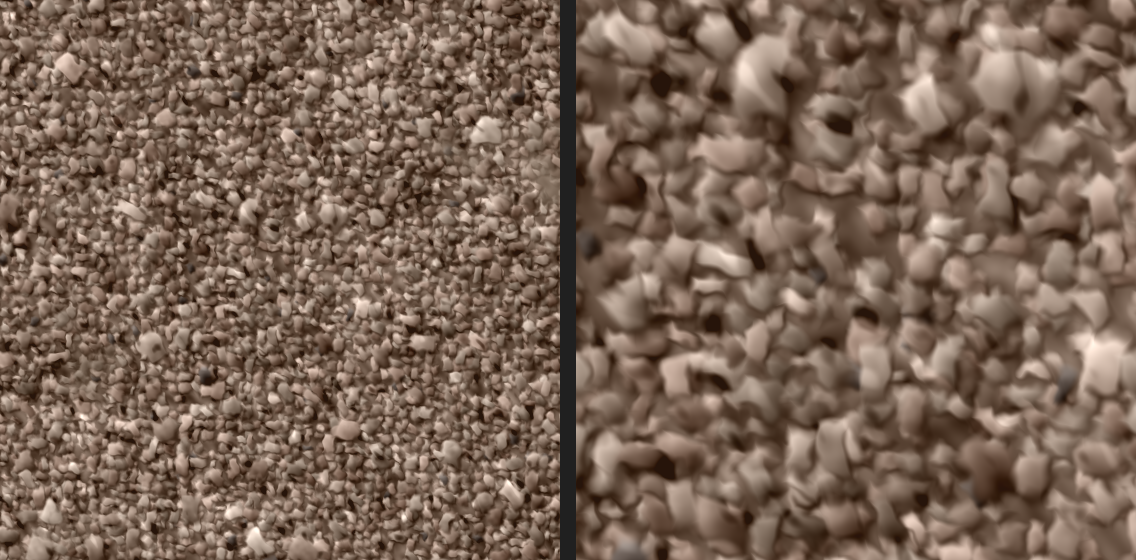
Left, the full canvas; right, a detail of the centre.
This texture is drawn by a WebGL 1 fragment shader. Its source:

```glsl
precision highp float;
// Coarse brown gravel lit from the upper left, with dusty patches of sand.
// Layers of jittered, ragged stones leaning one way are painted from fine to
// coarse with soft shadows; slanted gradient noise merges and roughens them.

uniform vec2 u_resolution;

const vec2 LIGHT = vec2(-0.6, 0.8);

vec2 hash(vec2 c) {
  vec3 q = fract(c.xyx * vec3(0.1031, 0.1030, 0.0973));
  q += dot(q, q.yzx + 33.33);
  return fract((q.xx + q.yz) * q.zy);
}

float cornerSlope(vec2 cell, vec2 corner, vec2 f) {
  return dot(hash(cell + corner + 57.0) * 2.0 - 1.0, f - corner);
}

float gradientNoise(vec2 p) {
  vec2 i = floor(p), f = fract(p);
  vec2 u = f * f * f * (f * (f * 6.0 - 15.0) + 10.0);
  float low = mix(cornerSlope(i, vec2(0.0), f), cornerSlope(i, vec2(1.0, 0.0), f), u.x);
  float high = mix(cornerSlope(i, vec2(0.0, 1.0), f), cornerSlope(i, vec2(1.0), f), u.x);
  return mix(low, high, u.y);
}

vec2 noisePair(vec2 p) {
  return vec2(gradientNoise(p), gradientNoise(p + 40.0));
}

// Earth colour of a given brightness
vec3 earth(float tone) {
  return vec3(tone, tone - 0.085, tone - 0.145);
}

// Signed distance to a rounded block
float blockDistance(vec2 p, vec2 axis, float stretch, float radius) {
  vec2 q = abs(vec2(dot(p, axis), dot(p, vec2(-axis.y, axis.x))));
  q *= vec2(1.0, stretch);
  return mix(length(q), max(q.x, q.y), 0.6) - radius;
}

// Paints one layer of scattered stones over the ground colour
vec3 paintStones(vec3 ground, vec2 uv, float scale, float density, float seed) {
  vec2 p = uv * scale + seed;
  p += 0.34 * noisePair(p * 1.3) + 0.15 * noisePair(p * 2.7 + 13.0);
  vec2 home = floor(p);
  float soft = 0.0042 * scale;
  for (int y = -1; y <= 1; y++) {
    for (int x = -1; x <= 1; x++) {
      vec2 cell = home + vec2(float(x), float(y));
      vec2 place = hash(cell), form = hash(cell + 131.0);
      vec2 look = hash(cell + 277.0), kind = hash(cell + 419.0);
      if (kind.x > density) continue;

      // Long axes lean down to the right
      vec2 local = p - cell - 0.2 - 0.6 * place;
      float angle = -0.95 + 2.0 * (form.x - 0.5);
      vec2 axis = vec2(cos(angle), sin(angle));
      float stretch = 1.15 + 0.8 * form.y;
      float radius = 0.36 + 0.20 * kind.y;
      float d = blockDistance(local, axis, stretch, radius);
      float dShade = blockDistance(local + LIGHT * 0.21, axis, stretch, radius);

      float shadow = 1.0 - smoothstep(-0.10 - soft, soft, dShade);
      ground = mix(ground, earth(0.18), 0.74 * shadow);

      // Lit side, and rare bluish dark stones
      float dark = step(look.x, 0.015);
      float tone = 0.60 + 0.26 * (look.x - 0.5) - 0.11 * dark;
      tone += 0.08 * smoothstep(0.88, 1.0, look.x);
      tone += 0.24 * dot(local, LIGHT) / radius;
      vec3 tint = mix(vec3(-0.012, 0.004, 0.006), vec3(0.014, -0.007, -0.008), look.y);
      tint = mix(tint, vec3(-0.04, 0.0, 0.035), dark);
      float cover = 1.0 - smoothstep(-soft, soft, d);
      ground = mix(ground, earth(tone) + tint, 0.92 * cover);
    }
  }
  return ground;
}

void main() {
  vec2 uv = gl_FragCoord.xy / u_resolution.y;
  vec2 slant = vec2(0.58 * uv.x - 0.81 * uv.y, 0.81 * uv.x + 0.58 * uv.y);

  // Dark soil, then stones from fine to coarse
  vec3 color = earth(0.40 + 0.28 * gradientNoise(slant * vec2(38.0, 62.0)));
  color = paintStones(color, uv, 57.0, 0.85, 11.0);
  color = paintStones(color, uv, 44.0, 0.62, 83.0);
  color = paintStones(color, uv, 32.0, 0.26, 149.0);
  color = paintStones(color, uv, 19.0, 0.035, 211.0);

  // Slanted facets, with crevices and glints that cut across the stones
  float facet = gradientNoise(slant * vec2(38.0, 68.0) + 9.0);
  color += 0.20 * facet - 0.22 * smoothstep(0.22, 0.5, -facet);
  color += 0.10 * smoothstep(0.25, 0.5, facet);
  color += 0.05 * gradientNoise(uv * 100.0 + 31.0);

  // Broad changes of brightness
  color += 0.13 * gradientNoise(uv * 7.0 + 5.0);
  color += 0.18 * gradientNoise(uv * 18.0 + 23.0);

  // Sand half burying the stones in places
  float dust = gradientNoise(uv * 3.4 + 17.0) + 0.25 * gradientNoise(uv * 16.0);
  vec3 sand = earth(0.53 + 0.10 * gradientNoise(uv * 45.0)) + vec3(-0.01, 0.005, 0.0);
  color = mix(color, sand, 0.65 * smoothstep(0.27, 0.55, dust));

  // Shadows keep a warm brown floor
  color = max(color, vec3(0.15, 0.08, 0.04));
  gl_FragColor = vec4(min(color, 1.0), 1.0);
}
```
